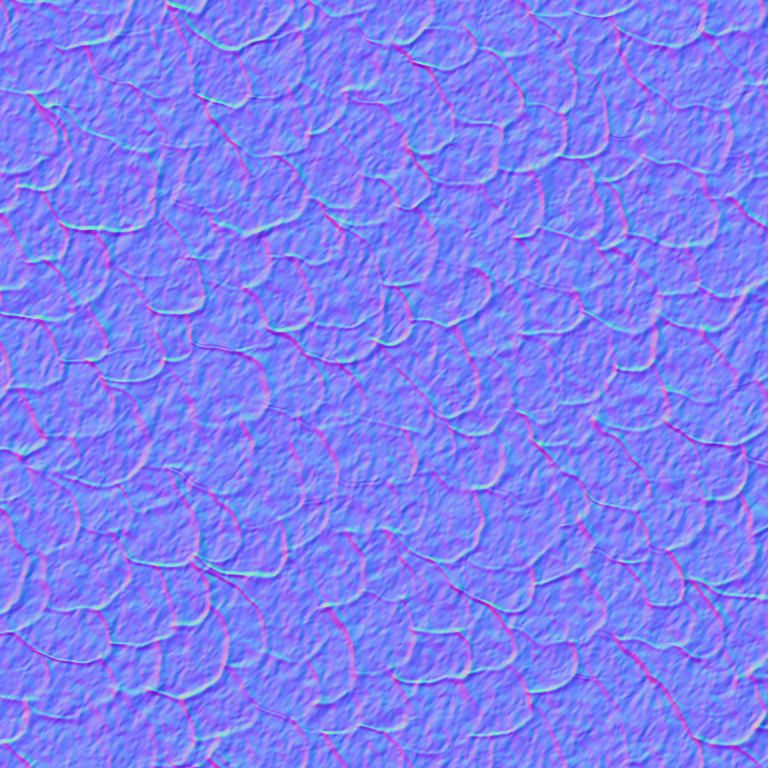
This texture map is drawn by a Shadertoy shader. Its source:

```glsl
const vec2 FLOW = vec2(0.985, -0.174);       // direction the scale tips point to
const vec2 SCALE_DENSITY = vec2(15.0, 11.5); // scales per canvas, along and across

float hash(vec2 p) {
    vec3 q = fract(vec3(p.xyx) * 0.1031);
    q += dot(q, q.yzx + 33.33);
    return fract((q.x + q.y) * q.z);
}

float valueNoise(vec2 p) {
    vec2 cell = floor(p);
    vec2 f = fract(p);
    f = f * f * (3.0 - 2.0 * f);
    float low = mix(hash(cell), hash(cell + vec2(1, 0)), f.x);
    float high = mix(hash(cell + vec2(0, 1)), hash(cell + vec2(1, 1)), f.x);
    return mix(low, high, f.y);
}

vec2 rotate(vec2 p, float angle) {
    float c = cos(angle), s = sin(angle);
    return vec2(c * p.x - s * p.y, s * p.x + c * p.y);
}

vec2 wobble(vec2 p, float frequency, float amount) {
    vec2 q = p * frequency + 50.0;
    return amount * (vec2(valueNoise(q), valueNoise(q + 71.7)) - 0.5);
}

// Fine grain, stretched along a steep rising diagonal
float grain(vec2 p) {
    p += wobble(p, 60.0, 0.005);
    float h = 0.0030 * valueNoise(rotate(p, -1.0) * vec2(42.0, 62.0) + 120.0);
    h += 0.0029 * valueNoise(rotate(p, -1.25) * vec2(80.0, 130.0) + 290.0);
    h += 0.0013 * valueNoise(rotate(p, -0.85) * vec2(140.0, 220.0) + 500.0);
    return h;
}

// Paints one tilted scale over the height below, with a groove outside its rim
float paintScale(float below, vec2 local, vec2 id) {
    // Slanted body, long above the tip and short below it
    local.x += mix(0.15, 0.75, hash(id + 17.3)) * local.y;
    vec2 radii = vec2(0.075, local.y > 0.0 ? 0.078 : 0.050);
    radii *= mix(0.85, 1.15, hash(id + 41.9));
    float rim = (length(local / radii) - 1.0) * 0.06;
    float strength = mix(0.25, 1.0, hash(id + 63.1));
    float gap = (rim - 0.003) / 0.0045;
    float groove = 0.0030 * strength * exp(-gap * gap);
    float sideTilt = 0.07 * (hash(id + 88.5) - 0.5);
    float top = 0.018 * local.x + sideTilt * local.y;
    return mix(below - groove, top, 1.0 - smoothstep(-0.005, 0.003, rim));
}

// Overlapping scales, painted from the tips back towards the roots
float scales(vec2 p) {
    p += wobble(p, 11.0, 0.030) + wobble(p, 40.0, 0.011);
    vec2 across = vec2(-FLOW.y, FLOW.x);
    vec2 grid = vec2(dot(p, FLOW), dot(p, across)) * SCALE_DENSITY + 40.0;
    vec2 base = floor(grid);
    float h = 0.0;
    for (int i = 2; i >= -2; i--) {
        for (int j = -2; j <= 2; j++) {
            vec2 id = base + vec2(i, j);
            vec2 jitter = 0.6 * (vec2(hash(id), hash(id + 7.7)) - 0.5);
            float stagger = 0.5 * mod(id.x, 2.0);
            vec2 center = id + vec2(0.5, 0.25 + stagger) + jitter;
            h = paintScale(h, (grid - center) / SCALE_DENSITY, id);
        }
    }
    return h;
}

float surface(vec2 p) {
    return scales(p) + grain(p);
}

// Tangent-space normal, green axis pointing down
vec3 surfaceNormal(vec2 p, float stepSize) {
    float h = surface(p);
    float slopeX = (surface(p + vec2(stepSize, 0.0)) - h) / stepSize;
    float slopeY = (surface(p + vec2(0.0, stepSize)) - h) / stepSize;
    return normalize(vec3(-slopeX, slopeY, 1.0));
}

void mainImage(out vec4 fragColor, in vec2 fragCoord) {
    vec2 p = fragCoord / iResolution.y;
    vec3 color = 0.5 + 0.5 * surfaceNormal(p, 0.0016);
    color.b *= 0.985;
    fragColor = vec4(color, 1.0);
}
```
